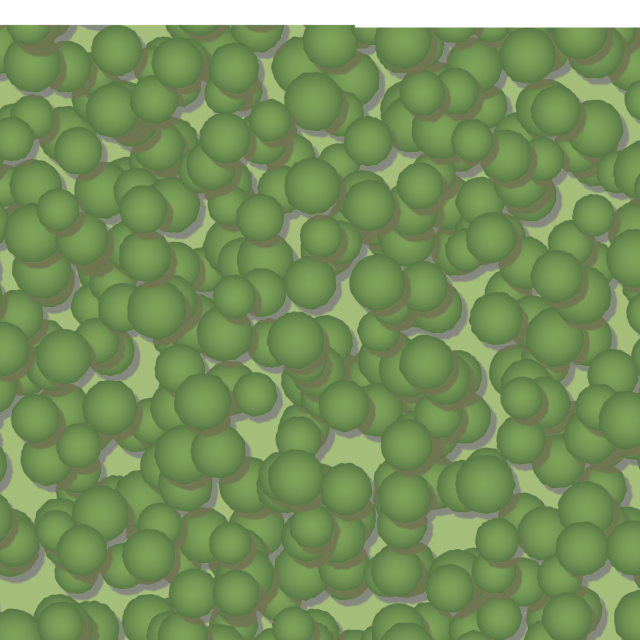
Write a WebGL 1 fragment shader that draws this texture.

```glsl
precision highp float;
uniform vec2 u_resolution;

#define LAYERS 4
#define CELL 0.107
#define MIN_RADIUS 0.033
#define MAX_RADIUS 0.048
#define LOBE_DEPTH 0.11
#define LOBE_FREQUENCY 2.6
#define SHADOW_OFFSET vec2(0.0085, -0.0095)
#define SHADOW_BLUR 0.0025
#define EDGE_BLUR 0.0013
#define MARGIN_LEFT 0.039
#define MARGIN_RIGHT 0.043
#define MARGIN_STEP 0.555

const vec3 GRASS = vec3(0.645, 0.745, 0.475);
const vec3 CROWN_CENTER = vec3(0.49, 0.635, 0.345);
const vec3 CROWN_RIM = vec3(0.335, 0.455, 0.27);
const vec3 GRASS_SHADOW = vec3(0.51, 0.515, 0.50);
const vec3 CROWN_SHADOW = vec3(0.44, 0.46, 0.32);

vec3 hash3(vec2 p) {
  vec3 h = fract(p.xyx * vec3(0.1031, 0.1030, 0.0973));
  h += dot(h, h.yxz + 33.33);
  return fract((h.xxy + h.yzz) * h.zyx);
}

float cornerGradient(vec2 corner, vec2 offset) {
  return dot(hash3(corner).xy * 2.0 - 1.0, offset);
}

float gradientNoise(vec2 p) {
  vec2 i = floor(p), f = fract(p);
  vec2 u = f * f * f * (f * (f * 6.0 - 15.0) + 10.0);
  vec2 e = vec2(1.0, 0.0);
  float bottom = mix(cornerGradient(i, f), cornerGradient(i + e.xy, f - e.xy), u.x);
  float top = mix(cornerGradient(i + e.yx, f - e.yx),
                  cornerGradient(i + e.xx, f - e.xx), u.x);
  return mix(bottom, top, u.y);
}

// Signed distance to a round crown with a scalloped outline
float crownDistance(vec2 q, float radius, vec2 seed) {
  vec2 direction = normalize(q + 1e-5);
  float lobes = abs(gradientNoise(direction * LOBE_FREQUENCY + seed));
  return length(q) - radius * (0.96 + LOBE_DEPTH * lobes);
}

float coverage(float dist, float blur) {
  return 1.0 - smoothstep(-blur, blur, dist);
}

void main() {
  vec2 p = gl_FragCoord.xy / u_resolution.y;
  float edge = max(EDGE_BLUR, 0.75 / u_resolution.y);

  vec3 color = GRASS;
  float shade = 0.0;
  float openGround = 1.0;

  // Stacked layers of scattered trees, painted from bottom to top
  for (int layer = 0; layer < LAYERS; layer++) {
    float level = float(layer);
    vec2 grid = p / CELL + level * vec2(0.37, 0.61);
    vec2 home = floor(grid);
    for (int y = -1; y <= 1; y++) {
      for (int x = -1; x <= 1; x++) {
        vec2 cell = home + vec2(float(x), float(y));
        vec2 seed = cell + 50.0 + level * 37.0;
        vec3 random = hash3(seed);
        vec2 q = (grid - cell - random.xy) * CELL;
        float radius = mix(MIN_RADIUS, MAX_RADIUS, random.z);
        if (length(q) > radius * 1.1 + length(SHADOW_OFFSET) + SHADOW_BLUR) continue;

        vec2 lobeSeed = seed * 7.3 + random.xy * 5.0;
        float shadowDistance = crownDistance(q - SHADOW_OFFSET, radius, lobeSeed);
        shade = max(shade, coverage(shadowDistance, SHADOW_BLUR));

        float crown = coverage(crownDistance(q, radius, lobeSeed), edge);
        float rim = min(dot(q, q) / (radius * radius), 1.0);
        color = mix(color, mix(CROWN_CENTER, CROWN_RIM, rim), crown);
        shade *= 1.0 - crown;
        openGround *= 1.0 - crown;
      }
    }
  }
  color = mix(color, mix(CROWN_SHADOW, GRASS_SHADOW, openGround), shade * 0.92);

  // Blank strip along the top with a small step
  float across = gl_FragCoord.x / u_resolution.x;
  float margin = mix(MARGIN_LEFT, MARGIN_RIGHT, step(MARGIN_STEP, across));
  float blank = smoothstep(-edge, edge, p.y - 1.0 + margin);
  gl_FragColor = vec4(mix(color, vec3(1.0), blank), 1.0);
}
```
